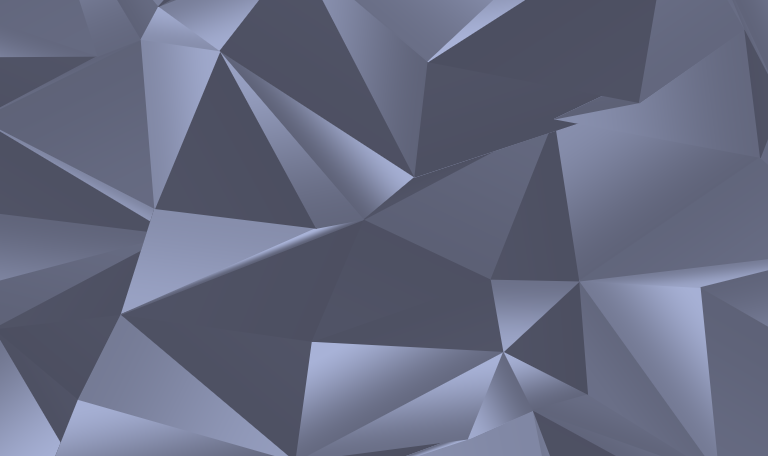
Reproduce this background procedurally as a Shadertoy shader.

```glsl
// Low-poly backdrop: a skewed, strongly jittered lattice is split into triangles,
// painted in a fixed order so folded facets overlap cleanly. Each facet is flat
// slate or fades from a pale corner into a dimmer tone.

const vec3 SLATE = vec3(0.298, 0.308, 0.378);
const vec3 PALE = vec3(0.660, 0.700, 0.845);
const mat2 LATTICE = mat2(0.285, -0.075, 0.085, 0.225); // cell edges in canvas heights
const float JITTER = 0.68;                              // must stay below 1

vec3 hash3(vec2 cell, float seed) {
    vec3 p = fract(vec3(cell.xyx + seed * 17.31) * vec3(0.1031, 0.1030, 0.0973));
    p += dot(p, p.yxz + 33.33);
    return fract((p.xxy + p.yzz) * p.zyx);
}

float cross2(vec2 a, vec2 b) {
    return a.x * b.y - a.y * b.x;
}

float segmentDistance(vec2 p, vec2 a, vec2 b) {
    vec2 ap = p - a, ab = b - a;
    float t = clamp(dot(ap, ab) / max(dot(ab, ab), 1e-8), 0.0, 1.0);
    return length(ap - ab * t);
}

// Lattice corner moved off its place, in canvas units.
vec2 corner(vec2 cell) {
    vec2 offset = hash3(cell, 1.0).xy * 2.0 - 1.0;
    return LATTICE * (cell + JITTER * offset);
}

// Corner weights of p in the triangle; all are positive inside.
vec3 barycentric(vec2 p, vec2 a, vec2 b, vec2 c) {
    float area = cross2(b - a, c - a);
    area = abs(area) < 1e-6 ? 1e-6 : area;
    float u = cross2(b - p, c - p) / area;
    float v = cross2(c - p, a - p) / area;
    return vec3(u, v, 1.0 - u - v);
}

// Brightness of a facet: dark flat, middle nearly flat, or a light fade.
float facetTone(vec3 weights, vec3 rnd, vec3 rnd2) {
    float w = rnd.y < 0.33 ? weights.x : (rnd.y < 0.67 ? weights.y : weights.z);
    float fade = smoothstep(-0.05, 0.95, w);
    if (rnd.x < 0.31) return 0.03 * rnd.z + 0.03 * fade;
    if (rnd.x < 0.55) return 0.17 + 0.08 * rnd.z + 0.08 * fade;
    float dim = mix(0.20, 0.72, rnd.z * rnd2.x);
    float peak = mix(0.62, 1.05, rnd2.y);
    return mix(dim, peak, fade);
}

// Paints one triangle over the tone so far, softening only its outer rim.
float paintFacet(float tone, vec2 p, vec2 a, vec2 b, vec2 c, vec2 cell, float seed, float px) {
    vec3 w = barycentric(p, a, b, c);
    float cover = 1.0;
    if (min(w.x, min(w.y, w.z)) < 0.0) {
        float d = min(segmentDistance(p, a, b),
                  min(segmentDistance(p, b, c), segmentDistance(p, c, a)));
        cover = clamp(1.0 - d / px, 0.0, 1.0);
    }
    if (cover <= 0.0) return tone;
    w = clamp(w, 0.0, 1.0);
    return mix(tone, facetTone(w, hash3(cell, seed), hash3(cell, seed + 5.0)), cover);
}

void mainImage(out vec4 fragColor, in vec2 fragCoord) {
    float px = 1.0 / iResolution.y;
    vec2 p = fragCoord * px;
    vec2 home = floor(inverse(LATTICE) * p);
    float tone = 0.22;

    // Every cell whose jittered corners may reach this point.
    for (int j = -1; j <= 1; j++) {
        for (int i = -1; i <= 1; i++) {
            vec2 cell = home + vec2(i, j);
            vec2 a = corner(cell);
            vec2 b = corner(cell + vec2(1, 0));
            vec2 c = corner(cell + vec2(1, 1));
            vec2 d = corner(cell + vec2(0, 1));

            // Split along either diagonal.
            if (hash3(cell, 2.0).z < 0.5) {
                tone = paintFacet(tone, p, a, b, c, cell, 3.0, px);
                tone = paintFacet(tone, p, a, c, d, cell, 4.0, px);
            } else {
                tone = paintFacet(tone, p, a, b, d, cell, 3.0, px);
                tone = paintFacet(tone, p, b, c, d, cell, 4.0, px);
            }
        }
    }

    fragColor = vec4(mix(SLATE, PALE, clamp(tone, 0.0, 1.0)), 1.0);
}
```
